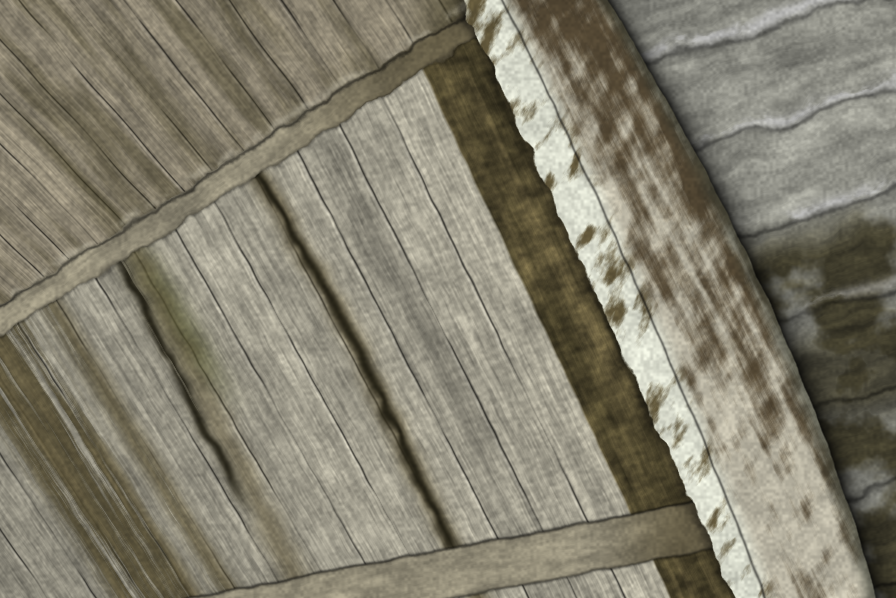
Write a Shadertoy shader that draws this texture.

```glsl
// Weathered concrete vault: fanned board marks, two cross beams, a pale rib
// and a mossy side wall. Each surface bends its coordinates along the grain,
// then layers stretched value noise, seams and damp stains.

const vec3 SOIL = vec3(0.18, 0.165, 0.1);
const vec3 OCHRE = vec3(0.38, 0.34, 0.23);

float hash(vec2 p) {
    vec3 a = fract(p.xyx * 0.1031);
    a += dot(a, a.yzx + 33.33);
    return fract((a.x + a.y) * a.z);
}

float noise(vec2 p) {
    vec2 i = floor(p), f = fract(p);
    f *= f * (3.0 - 2.0 * f);
    return mix(mix(hash(i), hash(i + vec2(1, 0)), f.x),
               mix(hash(i + vec2(0, 1)), hash(i + 1.0), f.x), f.y);
}

float fbm(vec2 p) {
    float sum = 0.0, amp = 0.53;
    for (int i = 0; i < 5; i++) {
        sum += amp * noise(p);
        p = mat2(1.6, 1.2, -1.2, 1.6) * p + 7.3;
        amp *= 0.5;
    }
    return sum;
}

// Soft line of half width w around d = 0
float seam(float d, float w) { return exp(-d * d / (w * w)); }

// Soft interval from a to b
float band(float x, float a, float b, float s) {
    return smoothstep(a - s, a + s, x) * (1.0 - smoothstep(b - s, b + s, x));
}

// Board marks: u runs across the boards, v along them
vec3 planks(float u, float v, float pitch, vec3 tone) {
    float cell = u / pitch, id = floor(cell + 0.5);
    float edge = (cell - id) * pitch;
    float worn = smoothstep(0.2, 0.6, noise(vec2(v * 13.0, id)));
    tone *= 0.92 + 0.14 * hash(vec2(floor(cell), 4));
    tone *= 0.72 + 0.36 * fbm(vec2(u * 95.0, v * 5.0)) + 0.2 * noise(vec2(u * 260.0, v * 35.0));
    tone *= 1.0 - 0.55 * seam(edge, 0.0022) * (0.3 + 0.7 * worn);
    return tone + 0.08 * seam(edge + 0.005, 0.003) * worn;
}

vec3 upperPanel(vec2 q) {
    float u = (q.x - 0.88 * q.y) / (1.0 - 0.4 * q.y) + 0.006 * noise(q * 14.0);
    vec3 c = planks(u - 0.21, q.y, 0.088, vec3(0.535, 0.505, 0.435));
    float damp = 0.7 * smoothstep(0.5, 0.8, fbm(vec2(u * 22.0, q.y * 5.0)));
    damp = max(damp, seam(u + 0.145, 0.018) * smoothstep(0.12, 0.3, q.y));
    damp = max(damp, smoothstep(0.66, 0.76, q.x));
    return mix(c, SOIL * 1.4, 0.6 * damp);
}

vec3 mainPanel(vec2 q) {
    float wob = noise(q * 36.0) - 0.5;
    float u = (q.x - 0.58 * q.y) / (1.0 - 0.17 * q.y) + 0.003 * wob;
    vec3 c = planks(u - 0.27, q.y, 0.097, vec3(0.625, 0.61, 0.55));
    c *= 0.85 + 0.17 * smoothstep(-0.5, 0.25, u);
    float ribs = sin(330.0 * (q.y + 0.35 * q.x) + 3.0 * noise(q * 9.0));
    c *= 1.0 + 0.025 * ribs * smoothstep(0.25, 0.3, u);
    c *= 1.0 - 0.2 * seam(u - 0.43, 0.024) * band(q.y, 0.3, 0.75, 0.12);
    float streak = fbm(vec2(u * 80.0, q.y * 5.0 + 9.0));
    vec3 rotten = mix(SOIL, OCHRE * 1.15, streak);

    // Rotten boards and moss at the left
    float rot = max(band(u, -0.47, -0.29, 0.025), 0.8 * seam(u + 0.23, 0.025));
    c = mix(c, rotten, 0.85 * rot * smoothstep(0.2, 0.5, streak));
    float moss = seam(u + 0.015, 0.033) * band(q.y, 0.42, 0.64, 0.07);
    c = mix(c, vec3(0.3, 0.31, 0.17), 0.65 * moss);

    // Wet seams with ochre halos
    float side = u + 0.011 + 0.1 * q.y + 0.01 * wob;
    float mid = u - 0.27 - 0.02 * seam(q.y - 0.55, 0.2) + 0.01 * wob;
    c = mix(c, OCHRE, max(0.5 * seam(side - 0.03, 0.03), 0.7 * seam(mid, 0.022)));
    float wet = seam(side, 0.012) * band(q.y, 0.42, 0.83, 0.05) * smoothstep(0.15, 0.5, streak);
    wet = max(wet, seam(mid, 0.011 + 0.01 * wob) * band(q.y, 0.27, 0.92, 0.02));
    c = mix(c, SOIL * 0.65, 0.9 * wet);

    // Brown board beside the rib
    rotten *= 1.0 + 0.04 * ribs + 0.9 * (fbm(q * 40.0) - 0.5);
    return mix(c, rotten, smoothstep(0.648, 0.656, u));
}

vec3 ribFace(vec2 q, float right) {
    float fold = 0.84 + 0.5 * q.y - 0.06 * q.y * q.y + 0.004 * (noise(q * 40.0) - 0.5);
    float across = (q.x - fold) / (right - fold);
    float along = fbm(vec2((q.x - 0.48 * q.y) * 65.0, q.y * 9.0));
    float blotch = fbm(vec2(q.x + 0.5 * q.y, q.y - 0.4 * q.x) * vec2(40, 18));
    float pale = 0.55 * along + 0.45 * blotch + 0.3 * (q.y - 0.42) - 0.15 * (across - 0.4);
    vec3 face = mix(vec3(0.32, 0.275, 0.2), vec3(0.74, 0.72, 0.65), smoothstep(0.28, 0.7, pale));
    face = mix(face, vec3(0.22, 0.23, 0.19), 0.65 * smoothstep(0.82, 1.0, across));
    vec3 strip = mix(OCHRE, vec3(0.87, 0.88, 0.82), smoothstep(0.3, 0.58, blotch + 0.2 * q.y));
    vec3 c = mix(strip, face, smoothstep(-0.012, 0.03, q.x - fold));
    return c * (1.0 - 0.5 * seam(q.x - fold, 0.0025));
}

vec3 sideWall(vec2 q, float edge) {
    float w = q.y + 0.3 * (q.x - 1.25) + 0.035 * (fbm(q * 16.0) - 0.5);
    float grain = fbm(vec2(q.x * 12.0, w * 60.0)), patchy = fbm(q * 12.0);
    vec3 c = vec3(0.56, 0.56, 0.525) * (0.6 + 0.45 * grain + 0.35 * patchy);
    float damp = smoothstep(0.34, 0.62, patchy + 0.12 * grain) * smoothstep(0.36, 0.47, w);
    damp = max(damp, 0.8 * band(w, 0.6, 0.76, 0.05));
    c = mix(c, SOIL * (0.5 + 1.1 * grain), 0.85 * damp);
    float id = floor(w / 0.165 + 0.2), d = w - 0.165 * id - 0.045;
    c *= 1.0 - 0.4 * seam(d - 0.014, 0.005);
    float crust = seam(d, 0.011) * smoothstep(0.3, 0.6, fbm(vec2(q.x * 20.0, w * 40.0)));
    c = mix(c, vec3(0.76), 0.8 * crust * (1.0 - smoothstep(0.4, 0.7, w)));
    return c * (1.0 - 0.8 * exp(-max(q.x - edge, 0.0) * 50.0));
}

// Cross beam: d is depth below its upper edge
vec3 beam(float d, float x, float stain) {
    vec3 c = vec3(0.58, 0.555, 0.475) * (0.75 + 0.45 * fbm(vec2(d * 65.0, x * 16.0)));
    return mix(c, OCHRE * 0.85, 0.7 * stain);
}

void mainImage(out vec4 fragColor, in vec2 fragCoord) {
    // Height units, y measured downwards from the top
    vec2 q = vec2(fragCoord.x, iResolution.y - fragCoord.y) / iResolution.y;
    float px = 1.2 / iResolution.y, rough = fbm(q * 28.0) - 0.5;

    // Upper cross beam with a crusted joint
    float d = q.y - 0.51 + 0.63 * q.x + 0.022 * rough;
    vec3 c = mix(upperPanel(q), beam(d, q.x, smoothstep(0.4, 0.76, q.x)), smoothstep(-px, px, d));
    c = mix(c, mainPanel(q), smoothstep(-px, px, d - 0.054));
    c = mix(c, vec3(0.68, 0.66, 0.59), 0.5 * seam(d + 0.006, 0.009) * smoothstep(-0.1, 0.15, rough));
    c *= 1.0 - 0.5 * seam(d - 0.004, 0.004) - 0.3 * seam(d - 0.054, 0.004);

    // Lower cross beam
    d = q.y - 1.06 + 0.19 * q.x + 0.008 * rough;
    c = mix(c, beam(d, q.x, smoothstep(0.98, 1.15, q.x)), band(d, 0.0, 0.084, px));
    c *= 1.0 - 0.5 * seam(d, 0.003) - 0.4 * seam(d - 0.084, 0.003);

    // Rib and side wall
    float left = 0.77 + 0.46 * q.y + 0.02 * rough;
    float right = 1.016 + 0.62 * q.y - 0.17 * q.y * q.y + 0.006 * rough;
    c *= 1.0 - 0.45 * seam(q.x - left, 0.012);
    c = mix(c, ribFace(q, right), smoothstep(-px, px, q.x - left));
    c = mix(c, sideWall(q, right), smoothstep(-px, px, q.x - right));
    c *= 0.98 + 0.17 * (noise(q * 190.0) - 0.5) + 0.25 * rough;
    fragColor = vec4(c, 1.0);
}
```
